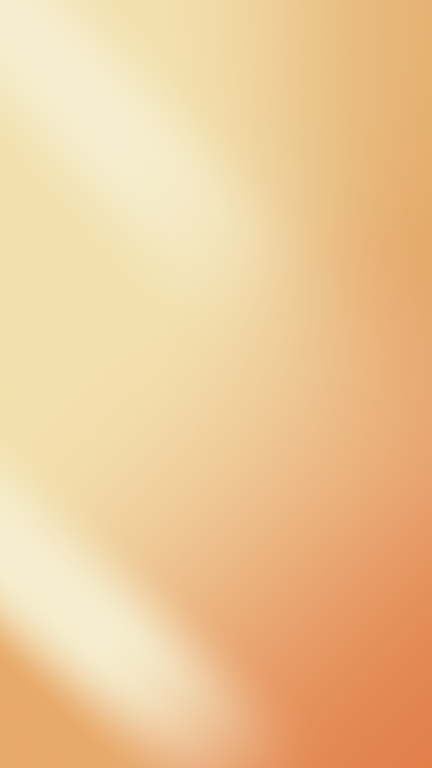
Write a WebGL 2 fragment shader that draws this background.

```glsl
#version 300 es
precision highp float;

uniform vec2 u_resolution;
out vec4 outColor;

// Palette
const vec3 CREAM = vec3(0.950, 0.877, 0.680);
const vec3 AMBER = vec3(0.900, 0.700, 0.455);
const vec3 CORAL = vec3(0.885, 0.500, 0.290);
const vec3 HONEY = vec3(0.910, 0.665, 0.415);
const vec3 LIGHT = vec3(0.962, 0.932, 0.808);

// Layout, in units of the canvas height
const float ASPECT = 0.5625;
const vec2 UPPER_START = vec2(0.039, 0.948);
const vec2 UPPER_DIR = vec2(0.671, -0.741);
const vec2 UPPER_FADE = vec2(0.15, 0.50);
const vec2 LOWER_START = vec2(0.0, 0.297);
const vec2 LOWER_DIR = vec2(0.735, -0.678);
const vec2 LOWER_FADE = vec2(0.17, 0.53);
const vec2 BEAM_EDGE = vec2(0.015, 0.118);
const float TAIL_WIDTH = 0.11;
const float TAIL_STRENGTH = 0.25;
const float GRAIN = 0.004;

// x runs along the beam, y is the signed distance to its left
vec2 beamSpace(vec2 p, vec2 start, vec2 dir) {
    vec2 q = p - start;
    return vec2(dot(q, dir), dir.x * q.y - dir.y * q.x);
}

// Soft-edged bar of light that dies away along its length
float beam(vec2 b, vec2 fade) {
    float across = 1.0 - smoothstep(BEAM_EDGE.x, BEAM_EDGE.y, abs(b.y));
    return across * (1.0 - smoothstep(fade.x, fade.y, b.x));
}

float hash(vec2 p) {
    vec3 q = fract(p.xyx * 0.1031);
    q += dot(q, q.yzx + 33.33);
    return fract((q.x + q.y) * q.z);
}

void main() {
    vec2 p = gl_FragCoord.xy / u_resolution * vec2(ASPECT, 1.0);
    vec2 upper = beamSpace(p, UPPER_START, UPPER_DIR);
    vec2 lower = beamSpace(p, LOWER_START, LOWER_DIR);

    // Amber on the upper right, coral rising from the lower right corner
    float amber = smoothstep(0.19, 0.58, p.x) * smoothstep(0.33, 0.70, p.y);
    float coral = smoothstep(0.59, 1.60, p.x + 1.0 - p.y);
    vec3 color = mix(CREAM, AMBER, amber);
    color = mix(color, CORAL, coral);

    // Honey shade beneath the lower beam
    float below = smoothstep(0.02, 0.12, -lower.y);
    color = mix(color, HONEY, below * (1.0 - smoothstep(0.10, 0.36, p.x)));

    // Faint glow trailing past the upper beam
    float tail = exp(-upper.y * upper.y / (TAIL_WIDTH * TAIL_WIDTH));
    tail *= 1.0 - smoothstep(0.30, 0.70, upper.x);
    color = mix(color, LIGHT, TAIL_STRENGTH * tail);

    // Beams of light
    color = mix(color, LIGHT, beam(upper, UPPER_FADE));
    color = mix(color, LIGHT, beam(lower, LOWER_FADE));

    // Light grain against banding
    color += GRAIN * (hash(gl_FragCoord.xy) - 0.5);
    outColor = vec4(color, 1.0);
}
```
